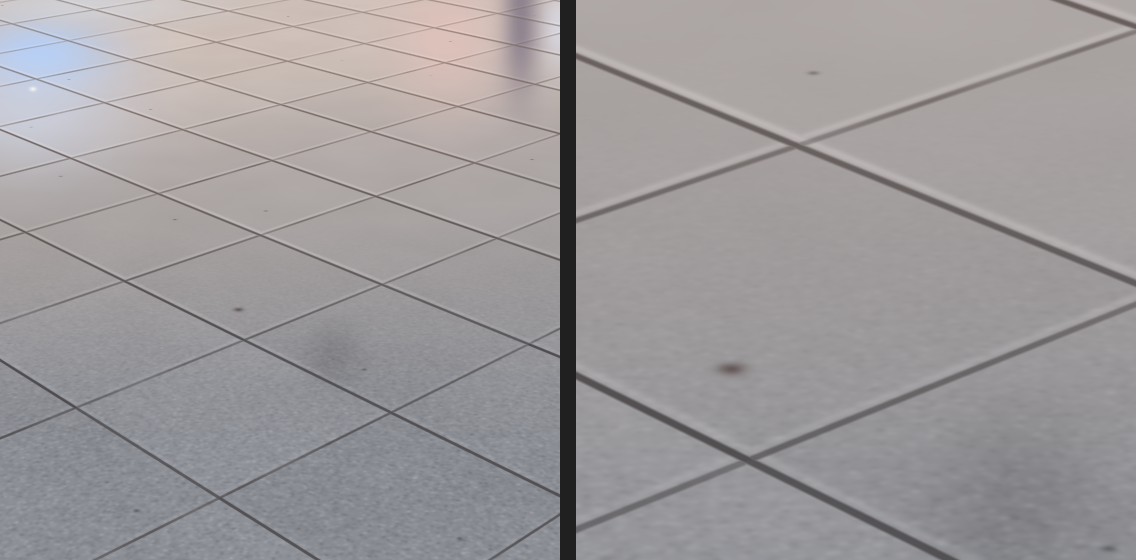
Left, the full canvas; right, a detail of the centre.
Write a Shadertoy shader that draws this texture.

```glsl
// Square floor tiles seen in perspective, with dark joints, fine speckle and soft reflections.
// A homography maps the canvas to tile units; joints are measured back in canvas units,
// and light is layered on top as gradients and Gaussian glows.

float hash(vec2 p) {
    vec3 q = fract(p.xyx * vec3(0.1031, 0.1030, 0.0973));
    q += dot(q, q.yzx + 33.33);
    return fract((q.x + q.y) * q.z);
}

// Soft elliptical spot
float glow(vec2 p, vec2 center, vec2 radius) {
    vec2 d = (p - center) / radius;
    return exp(-dot(d, d));
}

// Cellular grains: one jittered dot of random strength per cell
float grains(vec2 p) {
    vec2 cell = floor(p);
    float sum = 0.0;
    for (int y = -1; y <= 1; y++)
    for (int x = -1; x <= 1; x++) {
        vec2 id = cell + vec2(x, y);
        vec2 seed = id + vec2(hash(id), hash(id + 71.0));
        sum += (hash(id + 19.0) - 0.5) * glow(p, seed, vec2(0.55));
    }
    return sum;
}

// Layered sines for cloudy wear
float clouds(vec2 p) {
    float sum = 0.0, amp = 0.5;
    for (int i = 0; i < 4; i++) {
        sum += amp * sin(p.x + 1.7 * sin(p.y)) * cos(p.y - 1.3 * sin(p.x));
        p = mat2(1.5, 1.1, -1.1, 1.5) * p + 2.3;
        amp *= 0.55;
    }
    return sum;
}

// x: joint coverage, y: pale tile edge beside it; d is signed canvas distance
vec2 joint(float d, float halfWidth, float soft) {
    float line = 1.0 - smoothstep(halfWidth - soft, halfWidth + soft, abs(d));
    float edge = glow(vec2(d, 0.0), vec2(halfWidth * 2.6, 0.0), vec2(halfWidth * 1.3, 1.0));
    return vec2(line, edge);
}

void mainImage(out vec4 fragColor, in vec2 fragCoord) {
    vec2 p = fragCoord / iResolution.xy;

    // Canvas to floor, one unit per tile
    mat3 floorToCanvas = mat3(0.3928, 0.1850, 0.1237,
                             -0.2387, 0.1961, 0.1290,
                              0.3919, 0.1107, 1.0);
    vec3 h = inverse(floorToCanvas) * vec3(p, 1.0);
    vec2 uv = h.xy / h.z;
    vec2 gx = dFdx(uv) * iResolution.x, gy = dFdy(uv) * iResolution.y;
    vec2 tilesPerCanvas = sqrt(gx * gx + gy * gy);
    vec2 tile = floor(uv), nearest = round(uv);

    // Cool grey in front, warming and brightening into the distance
    float depth = p.y + 0.10 * (0.45 - p.x) * smoothstep(0.3, 0.7, p.y);
    vec3 color = mix(vec3(0.545, 0.555, 0.58), vec3(0.665, 0.64, 0.635), smoothstep(0.20, 0.66, depth));
    color = mix(color, vec3(0.81, 0.755, 0.725), smoothstep(0.62, 0.95, depth));

    // Wear: tile tone, clouds, speckle fading with distance
    color += 0.022 * (hash(tile + 40.0) - 0.5);
    color += 0.012 * clouds(uv * 3.0 + 4.0 * hash(tile));
    color += 0.085 * grains(uv * 62.0) * (1.0 - smoothstep(0.1, 0.7, p.y));

    // Reflections: blue daylight at left, rosy glow and dark post at right
    color = mix(color, vec3(0.68, 0.81, 1.0), 0.9 * glow(p, vec2(0.07, 0.90), vec2(0.12, 0.065)));
    color = mix(color, vec3(0.80, 0.84, 0.92), 0.65 * glow(p, vec2(0.05, 0.80), vec2(0.17, 0.11)));
    color = mix(color, vec3(0.83, 0.85, 0.88), 0.6 * glow(p, vec2(0.16, 0.99), vec2(0.2, 0.035)));
    color = mix(color, vec3(0.90, 0.76, 0.73), 0.6 * glow(p, vec2(0.80, 0.93), vec2(0.10, 0.13)));
    color = mix(color, vec3(0.86, 0.87, 0.92), 0.75 * glow(p, vec2(1.0, 0.95), vec2(0.04, 0.07)));
    float post = glow(vec2(p.x, 0.0), vec2(0.93, 0.0), vec2(0.032, 1.0));
    color = mix(color, vec3(0.50, 0.46, 0.52), 0.8 * post * smoothstep(0.74, 0.96, p.y));

    // Smudge, scattered flecks and a small chip
    color -= 0.065 * glow(p, vec2(0.60, 0.365), vec2(0.05, 0.055));
    vec2 spot = 0.15 + 0.7 * vec2(hash(tile + 5.0), hash(tile + 9.0));
    color -= 0.16 * step(0.5, hash(tile + 3.0)) * glow(uv - tile, spot, vec2(0.012));
    color = mix(color, vec3(0.36, 0.31, 0.31), 0.85 * glow(p, vec2(0.426, 0.447), vec2(0.008, 0.0035)));
    color = mix(color, vec3(0.95), glow(p, vec2(0.059, 0.841), vec2(0.006, 0.004)));

    // Joints, thinner and paler far away, unevenly filled
    vec2 d = (uv - nearest) / tilesPerCanvas;
    float halfWidth = mix(0.0027, 0.0012, smoothstep(0.0, 1.0, p.y));
    float soft = max(0.0011, 0.8 / iResolution.y);
    vec2 a = joint(d.x, halfWidth, soft);
    vec2 b = joint(d.y, halfWidth * 0.85, soft);
    float fillA = mix(0.78, 0.95, hash(vec2(nearest.x, tile.y)));
    float fillB = mix(0.55, 0.85, hash(vec2(tile.x, nearest.y) + 13.0));
    fillB *= 0.85 + 0.15 * sin(uv.x * 7.0 + 3.0 * sin(uv.x * 2.3));
    float fade = 1.0 - 0.35 * smoothstep(0.72, 1.0, p.y);
    float shine = 0.025 + 0.045 * glow(p, vec2(0.5, 0.6), vec2(0.5, 0.25));
    color += shine * max(a.y, 0.8 * b.y);
    vec3 grout = mix(vec3(0.29, 0.28, 0.29), vec3(0.45, 0.39, 0.36), smoothstep(0.3, 0.95, p.y));
    color = mix(color, grout, fade * max(a.x * fillA, b.x * fillB));

    fragColor = vec4(clamp(color, 0.0, 1.0), 1.0);
}
```
